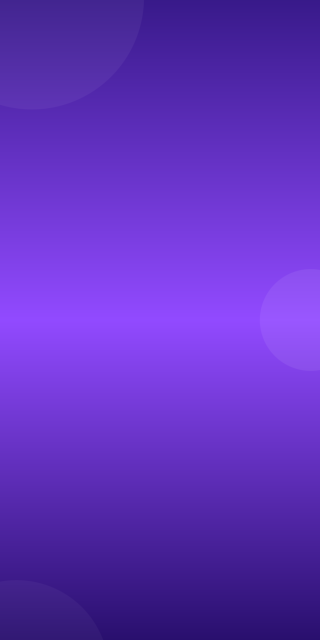
Give the GLSL for this background, as a WebGL 2 fragment shader.

```glsl
#version 300 es
precision highp float;
// Violet vertical gradient, brightest at mid height, with three faint translucent discs.

uniform vec2 u_resolution;
out vec4 fragColor;

// Antialiased coverage of a disc, in units of the canvas width
float disc(vec2 p, vec2 center, float radius) {
    float pixel = 1.0 / u_resolution.x;
    return 1.0 - smoothstep(-0.75 * pixel, 0.75 * pixel, length(p - center) - radius);
}

void main() {
    vec2 p = gl_FragCoord.xy / u_resolution.x;
    float top = u_resolution.y / u_resolution.x;
    float height = gl_FragCoord.y / u_resolution.y;

    // Two linear ramps meeting at the bright middle
    vec3 indigo = vec3(0.16, 0.06, 0.43);
    vec3 violet = vec3(0.57, 0.29, 1.0);
    vec3 purple = vec3(0.22, 0.10, 0.54);
    vec3 color = mix(indigo, violet, min(height * 2.0, 1.0));
    color = mix(color, purple, max(height * 2.0 - 1.0, 0.0));

    // Pale discs cut off by the edges
    color = mix(color, vec3(1.0), 0.05 * disc(p, vec2(0.1, top + 0.008), 0.35));
    color = mix(color, vec3(1.0), 0.07 * disc(p, vec2(0.971, 0.5 * top), 0.159));
    color = mix(color, vec3(1.0), 0.04 * disc(p, vec2(0.052, -0.102), 0.289));

    fragColor = vec4(color, 1.0);
}
```
